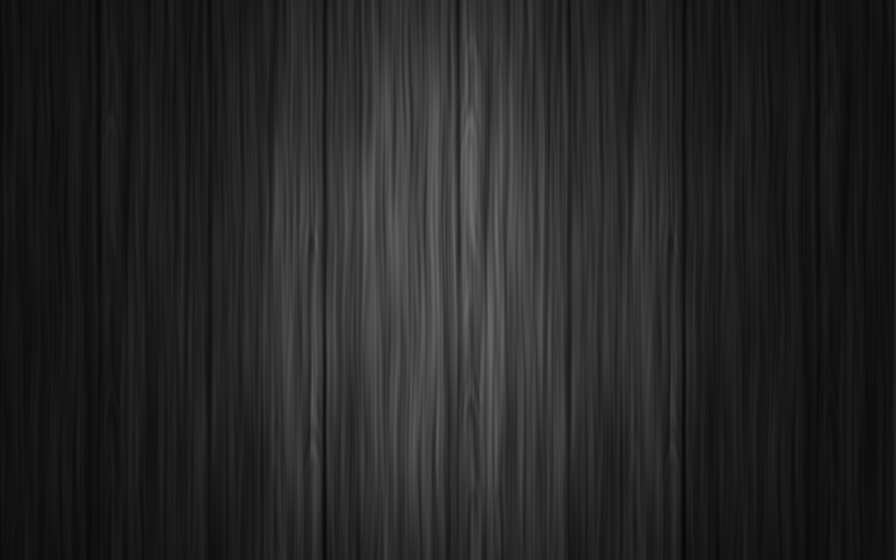
A Shadertoy shader for this texture:

```glsl
// Dark vertical wood boards under a soft, tall pool of light.
// Stretched gradient noise makes the grain, nested arches the heartwood figure;
// the board pattern repeats sideways and is multiplied by a Gaussian glow.

const float TILE_WIDTH = 0.6417;             // in canvas heights
const vec2  LIGHT_CENTER = vec2(0.0, 0.02);  // from the canvas centre
const vec2  LIGHT_RADIUS = vec2(0.41, 0.58);
const float AMBIENT = 0.066;
const float LIGHT_GAIN = 0.235;
const float GRAIN_CONTRAST = 0.5;
const float FIGURE_CONTRAST = 0.17;
const float SEAM_WIDTH = 0.006;
const float EDGE_WIDTH = 0.005;

// Boards of one tile: left edge, tone and depth of the seam
const int BOARDS = 6;
const float BOARD_START[BOARDS] = float[](0.0, 0.276, 0.406, 0.584, 0.73, 0.903);
const float BOARD_TONE[BOARDS]  = float[](1.02, 1.06, 0.99, 0.89, 1.10, 0.95);
const float SEAM_DEPTH[BOARDS]  = float[](0.15, 0.35, 0.18, 0.45, 0.20, 0.50);

vec2 gradientAt(vec2 cell) {
    vec3 h = fract(vec3(cell.xyx) * vec3(0.1031, 0.1030, 0.0973));
    h += dot(h, h.yzx + 33.33);
    float angle = 6.2832 * fract((h.x + h.y) * h.z);
    return vec2(cos(angle), sin(angle));
}

// Gradient noise that wraps in x after a whole number of cells
float wrappedNoise(vec2 p, float period) {
    vec2 cell = floor(p), f = p - cell;
    vec2 s = f * f * f * (f * (f * 6.0 - 15.0) + 10.0);
    float x0 = mod(cell.x, period), x1 = mod(cell.x + 1.0, period);
    float y0 = cell.y + 40.0, y1 = y0 + 1.0;
    float a = dot(gradientAt(vec2(x0, y0)), f);
    float b = dot(gradientAt(vec2(x1, y0)), f - vec2(1.0, 0.0));
    float c = dot(gradientAt(vec2(x0, y1)), f - vec2(0.0, 1.0));
    float d = dot(gradientAt(vec2(x1, y1)), f - vec2(1.0, 1.0));
    return mix(mix(a, b, s.x), mix(c, d, s.x), s.y);
}

// Streaks along y: u is the place across the tile, columns the count of cells
float streaks(float u, float y, float columns, float stretch) {
    return wrappedNoise(vec2(u * columns, y * stretch + columns), columns);
}

// Long nested arches around a vertical axis of the tile
float archFigure(float u, float y, float axis, float halfWidth) {
    float sway = 0.012 * streaks(u, y, 5.0, 4.0);
    float across = (u - axis + sway) / halfWidth;
    float bend = streaks(u, y, 16.0, 7.0);
    float rings = sin(13.0 * sqrt(across * across + 0.03) + 42.0 * y + 7.0 * bend);
    float presence = smoothstep(-0.25, 0.35, streaks(axis, y, 9.0, 4.0));
    return rings * exp(-2.5 * across * across) * presence;
}

float boardTone(float u) {
    float tone = BOARD_TONE[BOARDS - 1], seams = 1.0;
    for (int i = 0; i < BOARDS; i++) {
        float offset = u - BOARD_START[i];
        tone = mix(tone, BOARD_TONE[i], smoothstep(-0.008, 0.008, offset));
        float d = abs(fract(offset + 0.5) - 0.5) / SEAM_WIDTH;
        seams *= 1.0 - SEAM_DEPTH[i] * exp(-d * d);
    }
    return tone * seams;
}

void mainImage(out vec4 fragColor, in vec2 fragCoord) {
    vec2 p = (fragCoord - 0.5 * iResolution.xy) / iResolution.y;
    float u = fract((p.x + 0.8) / TILE_WIDTH);

    // Grain: broad bands, streaks, fine fibres and sparse dark pores
    float wavy = u + 0.006 * streaks(u, p.y, 12.0, 5.0);
    float grain = 0.45 * streaks(wavy, p.y, 22.0, 1.2)
                + 0.90 * streaks(wavy, p.y, 62.0, 2.0)
                + 0.80 * streaks(wavy, p.y, 110.0, 5.0);
    float pores = smoothstep(0.18, 0.5, streaks(wavy, p.y, 47.0, 0.9));

    float figure = archFigure(u, p.y, 0.310, 0.045)
                 + archFigure(u, p.y, 0.865, 0.045)
                 + 0.5 * archFigure(u, p.y, 0.385, 0.035)
                 + 0.5 * archFigure(u, p.y, 0.770, 0.035);

    float wood = boardTone(u) * (1.0 + GRAIN_CONTRAST * grain + FIGURE_CONTRAST * figure);
    wood *= 1.0 - 0.28 * pores;

    // Pool of light
    vec2 q = (p - LIGHT_CENTER) / LIGHT_RADIUS;
    float light = AMBIENT + LIGHT_GAIN * exp(-dot(q, q));
    float value = light * wood;

    // Faint rim on the right border
    float toRight = 0.5 * iResolution.x / iResolution.y - p.x;
    value += 0.07 * (1.0 - smoothstep(0.3 * EDGE_WIDTH, EDGE_WIDTH, toRight));

    fragColor = vec4(vec3(clamp(value, 0.0, 1.0)), 1.0);
}
```
